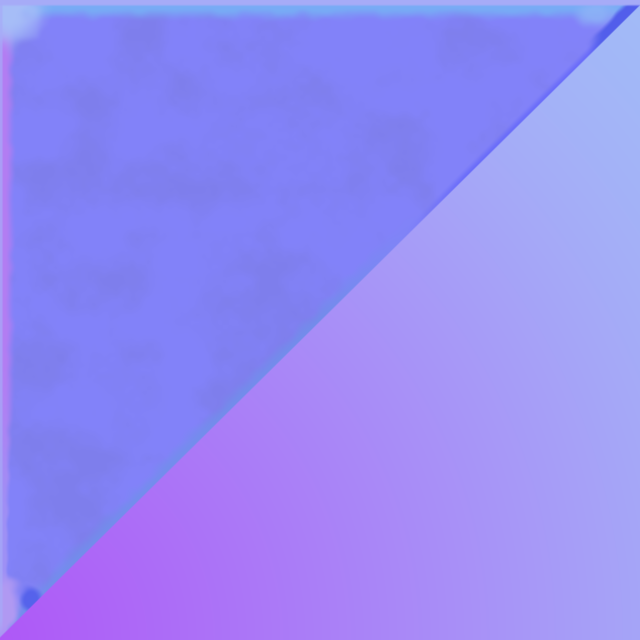
A Shadertoy shader for this texture map:

```glsl
const vec3 BASE = vec3(0.51, 0.51, 0.975);
const vec3 MOTTLE = vec3(0.495, 0.495, 0.925);
const vec3 LAVENDER = vec3(0.65, 0.67, 0.97);
const vec3 CYAN = vec3(0.47, 0.67, 0.96);
const vec3 PINK = vec3(0.70, 0.49, 0.95);
const vec3 PALE = vec3(0.65, 0.74, 0.97);
const vec3 ROSE = vec3(0.69, 0.60, 0.95);
const vec3 DEEP = vec3(0.32, 0.37, 0.92);
const vec3 VIVID = vec3(0.41, 0.42, 0.98);
const vec3 SKY = vec3(0.44, 0.56, 0.92);

float hash(vec2 p) {
    return fract(sin(dot(p, vec2(127.1, 311.7))) * 43758.5453);
}

float noise(vec2 p) {
    vec2 i = floor(p), f = fract(p);
    f = f * f * (3.0 - 2.0 * f);
    float low = mix(hash(i), hash(i + vec2(1.0, 0.0)), f.x);
    float high = mix(hash(i + vec2(0.0, 1.0)), hash(i + 1.0), f.x);
    return mix(low, high, f.y);
}

float fbm(vec2 p) {
    float sum = 0.0, amp = 0.5;
    for (int i = 0; i < 4; i++) {
        sum += amp * noise(p);
        p = p * 2.03 + 7.1;
        amp *= 0.5;
    }
    return sum;
}

// One inside the near distance, zero beyond the far distance
float fade(float near, float far, float d) {
    return 1.0 - smoothstep(near, far, d);
}

// Radial sweep from violet to pale blue
vec3 slope(vec2 uv) {
    float r = length(uv);
    float bend = max(r - 1.0, 0.0);
    return vec3(0.685 - 0.037 * r, 0.345 + 0.3 * r - 0.22 * bend * bend, 0.97);
}

// Mottled flat face with bevelled borders; d is distance from the diagonal
vec3 face(vec2 uv, float d) {
    float wobble = noise(uv * 55.0) - 0.5;
    float top = 1.0 - uv.y;
    float grain = fbm(uv * 14.0);
    float shade = smoothstep(0.32, 0.72, grain + 0.18 * (0.5 - uv.y));
    vec3 col = mix(BASE, MOTTLE, shade);

    // Diagonal rim, light below and vivid above
    float rimWidth = 0.024 + 0.012 * wobble;
    float lowRim = fade(0.0, rimWidth, d) * fade(0.48, 0.68, uv.x);
    float highRim = fade(0.0, 0.012, d) * smoothstep(0.62, 0.74, uv.x);
    col = mix(col, SKY, 0.85 * lowRim);
    col = mix(col, VIVID, highRim);

    // Left and top bevels
    float pinkSide = smoothstep(0.15, 0.45, uv.y);
    vec3 side = mix(mix(BASE, ROSE, 0.6), PINK, pinkSide);
    float sideWidth = mix(0.015, 0.025, pinkSide);
    col = mix(col, side, fade(0.008, sideWidth, uv.x + 0.004 * wobble));
    col = mix(col, CYAN, fade(0.013, 0.034, top + 0.006 * wobble));

    // Corner blobs
    float topLeft = length(vec2(uv.x, top)) + 0.016 * wobble;
    col = mix(col, PALE, fade(0.035, 0.09, topLeft));
    float topRight = length((uv - vec2(0.932, 0.978)) * vec2(0.65, 1.0));
    col = mix(col, mix(CYAN, PALE, 0.45), 0.85 * fade(0.008, 0.028, topRight + 0.006 * wobble));
    float lowLeft = length((uv - vec2(0.002, 0.055)) * vec2(1.0, 0.65));
    col = mix(col, ROSE, fade(0.018, 0.038, lowLeft + 0.01 * wobble));

    // Dark notches where the diagonal meets the corners
    float highNotch = fade(0.012, 0.021, d + 0.006 * wobble);
    highNotch *= smoothstep(0.915, 0.945, uv.x);
    col = mix(col, DEEP, highNotch);
    float lowNotch = length((uv - vec2(0.047, 0.063)) * vec2(1.0, 0.85));
    col = mix(col, DEEP, 0.9 * fade(0.009, 0.021, lowNotch + 0.006 * wobble));
    return col;
}

void mainImage(out vec4 fragColor, in vec2 fragCoord) {
    vec2 uv = fragCoord / iResolution.xy;
    float pixel = 1.0 / min(iResolution.x, iResolution.y);
    float d = (uv.y - 0.004 - 0.988 * uv.x) * 0.711;

    vec3 col = mix(slope(uv), face(uv, max(d, 0.0)), smoothstep(-pixel, pixel, d));

    // Thin pale outer margins
    col = mix(col, LAVENDER, fade(0.006, 0.011, 1.0 - uv.y));
    float leftMargin = fade(0.002, 0.006, uv.x) * smoothstep(0.0, 0.02, d);
    col = mix(col, LAVENDER, 0.7 * leftMargin);
    fragColor = vec4(col, 1.0);
}
```
